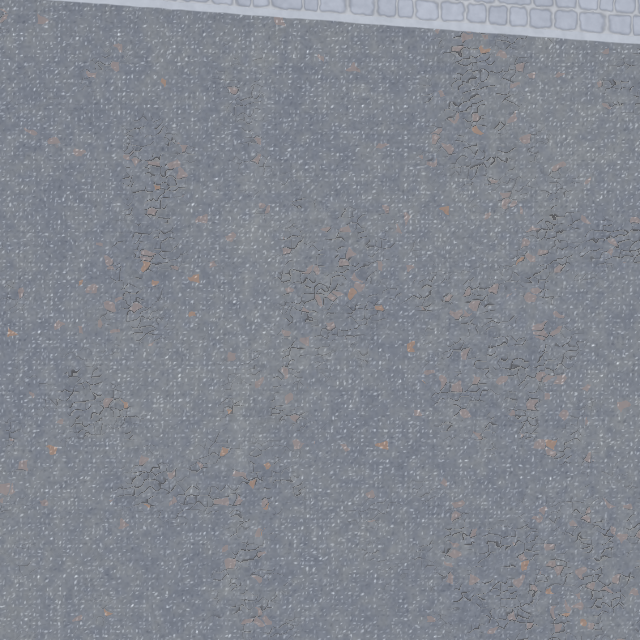
A Shadertoy shader for this texture:

```glsl
vec3 hash3(vec2 cell) {
    vec3 p = fract(cell.xyx * vec3(0.1031, 0.1030, 0.0973));
    p += dot(p, p.yxz + 33.33);
    return fract((p.xxy + p.yzz) * p.zyx);
}

float noise(vec2 p) {
    vec2 i = floor(p), f = fract(p);
    f = f * f * (3.0 - 2.0 * f);
    float low = mix(hash3(i).x, hash3(i + vec2(1, 0)).x, f.x);
    float high = mix(hash3(i + vec2(0, 1)).x, hash3(i + vec2(1, 1)).x, f.x);
    return mix(low, high, f.y);
}

float fbm(vec2 p) {
    float sum = 0.0, weight = 0.53;
    for (int i = 0; i < 4; i++) {
        sum += weight * noise(p);
        p = mat2(1.6, 1.2, -1.2, 1.6) * p + 7.3;
        weight *= 0.5;
    }
    return sum;
}

// Voronoi stones: distance to border, how far the border faces the shade, random pair
vec4 stones(vec2 p, vec2 shadeDir) {
    vec2 base = floor(p), nearest = vec2(9.0), second = vec2(9.0), id = vec2(0.0);
    for (int y = -1; y <= 1; y++)
    for (int x = -1; x <= 1; x++) {
        vec2 cell = base + vec2(x, y);
        vec3 h = hash3(cell);
        vec2 r = cell + 0.1 + 0.8 * h.xy - p;
        if (dot(r, r) < dot(nearest, nearest)) {
            second = nearest;
            nearest = r;
            id = hash3(cell + 71.0).xy;
        } else if (dot(r, r) < dot(second, second)) {
            second = r;
        }
    }
    vec2 across = normalize(second - nearest);
    return vec4(dot(0.5 * (nearest + second), across), dot(across, shadeDir), id);
}

// Scattered slanted grains, one at most per grid cell
float grains(vec2 uv, float scale, float density, float radius, float pixel) {
    vec2 p = uv * scale, cell = floor(p);
    vec3 h = hash3(cell + scale), k = hash3(cell + scale + 137.0);
    vec2 d = fract(p) - mix(vec2(0.3), vec2(0.7), h.xy);
    float angle = 0.8 + 1.8 * (k.x - 0.5);
    d = mat2(cos(angle), -sin(angle), sin(angle), cos(angle)) * d;
    float size = radius * mix(0.6, 1.2, k.y);
    float dist = length(d * vec2(0.75, 1.4)) - size;
    float soft = 0.08 + pixel * scale * 0.6;
    return smoothstep(soft, -soft, dist) * step(h.z, density) * mix(0.35, 1.0, k.z * k.z);
}

// Worn areas, gathered loosely along three wheel tracks
float wornMask(vec2 uv) {
    float tracks = 0.0;
    for (int i = 0; i < 3; i++) {
        float center = 0.18 + 0.29 * float(i) + 0.06 * (noise(vec2(uv.y * 4.0, float(i) * 9.0)) - 0.5);
        tracks += exp(-pow((uv.x - center) / 0.075, 2.0));
    }
    return smoothstep(0.49, 0.72, fbm(uv * 8.0 + 3.0) + 0.13 * tracks);
}

vec3 asphalt(vec2 uv, float pixel) {
    float worn = wornMask(uv);
    float broad = fbm(uv * 5.0 + 20.0) - 0.5;
    float mottle = fbm(uv * 65.0) - 0.5;
    float fine = noise(uv * 260.0) - 0.5;
    vec3 color = mix(vec3(0.487, 0.510, 0.556), vec3(0.505, 0.522, 0.545), clamp(0.4 + broad + 1.5 * mottle, 0.0, 1.0));
    color += 0.03 * broad + 0.055 * mottle + 0.045 * fine;

    // Faint pale seam
    float seam = uv.x - mix(0.355, 0.415, uv.y) - 0.012 * (noise(uv * 12.0) - 0.5);
    color += vec3(0.035, 0.033, 0.024) * exp(-pow(seam / 0.012, 2.0)) * noise(uv * vec2(70.0, 35.0));

    // Exposed stones, some of them reddish
    vec2 warp = vec2(noise(uv * 90.0), noise(uv * 90.0 + 40.0)) - 0.5;
    vec4 stone = stones(uv * vec2(68.0, 80.0) + 0.8 * warp, normalize(vec2(0.45, -0.9)));
    float inside = smoothstep(0.04, 0.15, stone.x);
    color += (stone.z - 0.5) * 0.045 * inside * mix(0.3, 1.0, worn);
    vec3 pebble = mix(vec3(0.59, 0.54, 0.535), vec3(0.65, 0.53, 0.46), step(0.85, stone.w));
    float reddish = step(0.985 - 0.10 * worn, stone.z);
    color = mix(color, pebble, 0.7 * reddish * inside);

    // Bright and dark grit
    float light = grains(uv, 105.0, 0.42, 0.19, pixel) + grains(uv + 0.37, 150.0, 0.5, 0.22, pixel);
    float dark = grains(uv + 0.71, 125.0, 0.35, 0.26, pixel);
    color += vec3(0.20, 0.205, 0.205) * light * mix(1.0, 0.55, worn);
    color -= vec3(0.055, 0.055, 0.05) * dark;

    // Broken crescent cracks with a warm lit rim
    float broken = smoothstep(0.38, 0.62, noise(uv * 60.0 + 11.0));
    float line = smoothstep(0.10 + pixel * 60.0, 0.01, stone.x);
    float shade = line * smoothstep(0.1, 0.75, stone.y) * broken;
    float rim = line * smoothstep(0.3, 0.9, -stone.y) * broken;
    color = mix(color, vec3(0.31, 0.31, 0.32), shade * (0.06 + 0.72 * worn));
    return mix(color, vec3(0.59, 0.58, 0.56), rim * 0.45 * worn);
}

vec3 paving(vec2 along, float pixel) {
    float curbHeight = 0.012;
    vec2 size = vec2(0.037, 0.034);
    vec2 p = (along - vec2(0.0, curbHeight)) / size;
    float row = floor(p.y);
    p.x += 0.47 * row + 0.7 * noise(vec2(p.x * 0.8, row * 5.0));
    vec2 cell = vec2(floor(p.x), row);
    vec2 local = (fract(p) - 0.5) * size + 0.003 * (vec2(noise(along * 150.0), noise(along * 150.0 + 9.0)) - 0.5);
    vec2 q = abs(local) - size * 0.5 + 0.0085;
    float dist = length(max(q, 0.0)) + min(max(q.x, q.y), 0.0) - 0.006;
    float grit = fbm(along * 110.0) - 0.5;
    vec3 mortar = vec3(0.735, 0.75, 0.78) + 0.08 * grit;
    vec3 block = vec3(0.685, 0.71, 0.765) + 0.05 * (hash3(cell).x - 0.5) + 0.07 * grit;
    vec3 color = mix(mortar, block, smoothstep(pixel, -pixel, dist));
    color -= 0.10 * exp(-pow(dist / (0.0012 + 0.5 * pixel), 2.0));
    vec3 curb = vec3(0.73, 0.755, 0.80) + 0.06 * grit;
    return mix(curb, color, smoothstep(-pixel, pixel, along.y - curbHeight));
}

void mainImage(out vec4 fragColor, in vec2 fragCoord) {
    vec2 uv = fragCoord / iResolution.xy;
    float pixel = 1.0 / iResolution.y;
    float edge = uv.y - 1.0 + 0.075 * (uv.x - 0.078) + 0.0015 * (noise(uv * 60.0) - 0.5);
    vec3 color = asphalt(uv, pixel);
    color = mix(color, paving(vec2(uv.x, edge), pixel), smoothstep(-pixel, pixel, edge));
    fragColor = vec4(color, 1.0);
}
```
